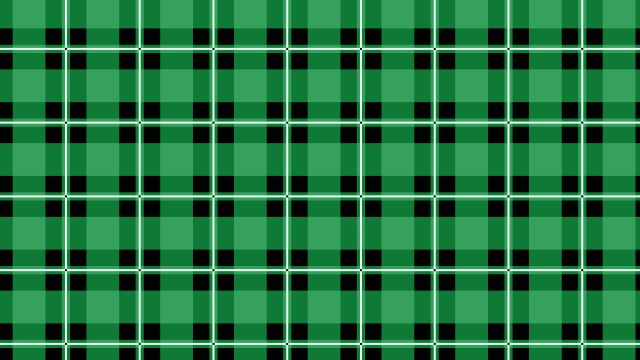
This pattern is drawn by a WebGL 2 fragment shader. Its source:

```glsl
#version 300 es
precision highp float;
// Green tartan: dark bands cross on a light ground, with thin pale lines
// along the narrow ground stripes. Each axis gives a folded distance to its
// nearest line; the coverages of both axes are combined into the cloth.

uniform vec2 u_resolution;
out vec4 fragColor;

// Layout, in stripe units (nine units make one repeat)
const float REPEATS_DOWN = 4.881;
const float UNITS = 9.0;
const vec2 LINE_ORIGIN = vec2(-4.0, -2.0);  // a crossing, from the canvas centre
const float BAND_CENTRE = 1.5;
const float BAND_HALF = 1.0;
const float LINE_HALF = 0.122;

// One snagged stripe, relative to LINE_ORIGIN
const vec2 SNAG_CENTRE = vec2(9.0, -4.5);
const vec2 SNAG_HALF = vec2(0.5, 1.9);
const float SNAG_WIDTH = 0.05;
const float SNAG_STRENGTH = 0.5;
const float SNAG_BREAKS = 4.0;

const vec3 LIGHT_GREEN = vec3(0.208, 0.633, 0.365);
const vec3 MID_GREEN = vec3(0.055, 0.480, 0.212);
const vec3 BLACK = vec3(0.0, 0.004, 0.0);
const vec3 PALE = vec3(0.91, 1.0, 0.945);

float hash(float n) {
    n = fract(n * 0.1031);
    n *= n + 33.33;
    return fract(n * (n + n));
}

// Smoothed coverage of a stripe, given the distance from its middle
vec2 stripe(vec2 dist, float halfWidth, float pixel) {
    return clamp((halfWidth - dist) / pixel + 0.5, 0.0, 1.0);
}

void main() {
    float scale = REPEATS_DOWN * UNITS / u_resolution.y;
    vec2 p = (gl_FragCoord.xy - 0.5 * u_resolution) * scale - LINE_ORIGIN;

    // Distance to the nearest line on each axis
    vec2 d = abs(p - UNITS * floor(p / UNITS + 0.5));

    // Bands: one layer is mid green, two layers are black
    vec2 band = stripe(abs(d - BAND_CENTRE), BAND_HALF, scale);
    vec3 across = mix(LIGHT_GREEN, MID_GREEN, band.x);
    vec3 crossed = mix(MID_GREEN, BLACK, band.x);
    vec3 color = mix(across, crossed, band.y);

    // Faint broken threads down both edges of the snagged stripe
    vec2 s = abs(p - SNAG_CENTRE);
    float edge = stripe(vec2(abs(s.x - SNAG_HALF.x)), SNAG_WIDTH, scale).x;
    float span = stripe(s.yy, SNAG_HALF.y, scale).y;
    float broken = step(0.35, hash(floor(p.y * SNAG_BREAKS) + 71.0));
    color = mix(color, MID_GREEN, SNAG_STRENGTH * edge * span * broken);

    // Pale lines, with a dark knot where they cross
    vec2 line = stripe(d, LINE_HALF, scale);
    color = mix(color, PALE, max(line.x, line.y));
    color = mix(color, BLACK, line.x * line.y);

    fragColor = vec4(color, 1.0);
}
```
